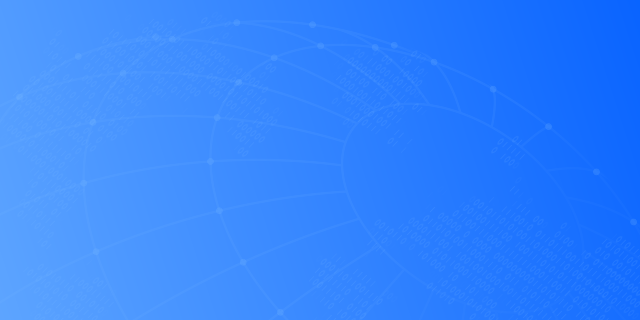
Give the GLSL for this background, as a WebGL 2 fragment shader.

```glsl
#version 300 es
precision highp float;
// A tilted wireframe globe over a blue gradient, with faint land masses of rings and bars.
// Parallels are foreshortened ellipses; meridians come from inverting the sphere's
// projection; the land is a grid of small marks masked by noisy blobs.

uniform vec2 u_resolution;
out vec4 outColor;

// Colours and their strengths
const vec3 LIGHT_BLUE = vec3(0.365, 0.645, 1.0);
const vec3 DEEP_BLUE = vec3(0.035, 0.39, 1.0);
const vec3 GLOW = vec3(0.5, 0.75, 1.0);
const vec2 GRADIENT_DIR = vec2(0.43, 0.14);
const float LINE_ALPHA = 0.09;
const float DOT_ALPHA = 0.18;
const float MARK_ALPHA = 0.12;

// Globe, in canvas heights: pole axis on screen, sine and cosine of its tilt
const vec2 CENTER = vec2(0.845, -0.49);
const vec2 AXIS = vec2(0.582, 0.813);
const vec2 TILT = vec2(0.6415, 0.767);
const float RADIUS = 1.458;
const float FLATTEN = 0.965;
const float RING_START = 0.0085;
const float RING_STEP = 0.2865;
const float SPOKE_STEP = 0.261799;
const float SPOKE_OFFSET = 0.174533;
const float LINE_HALF = 0.0036;
const float DOT_RADIUS = 0.0105;

// Land marks
const vec2 CELL = vec2(0.0165, 0.033);
const vec2 OVAL = vec2(0.0045, 0.0095);
const float STROKE = 0.0015;
const float SLANT = 0.15;
const int LAND_COUNT = 11;
const vec4 LAND[LAND_COUNT] = vec4[](   // centre, radii
    vec4(0.50, 0.79, 0.33, 0.14), vec4(0.20, 0.60, 0.16, 0.18),
    vec4(0.14, 0.36, 0.08, 0.15), vec4(0.20, 0.07, 0.14, 0.10),
    vec4(0.80, 0.63, 0.08, 0.14), vec4(1.18, 0.74, 0.17, 0.13),
    vec4(1.50, 0.24, 0.31, 0.16), vec4(1.07, 0.08, 0.13, 0.11),
    vec4(1.58, 0.53, 0.05, 0.04), vec4(1.25, 0.55, 0.04, 0.04),
    vec4(1.79, 0.11, 0.30, 0.18));

float hash(vec2 p) {
    vec3 q = fract(vec3(p.xyx) * 0.1031);
    q += dot(q, q.yzx + 33.33);
    return fract((q.x + q.y) * q.z);
}

float gradientDot(vec2 cell, vec2 offset) {
    float angle = 6.2832 * hash(cell);
    return dot(vec2(cos(angle), sin(angle)), offset);
}

float gradientNoise(vec2 p) {
    vec2 i = floor(p), f = fract(p);
    vec2 s = f * f * (3.0 - 2.0 * f);
    vec2 e = vec2(0.0, 1.0);
    return mix(mix(gradientDot(i, f), gradientDot(i + e.yx, f - e.yx), s.x),
               mix(gradientDot(i + e, f - e), gradientDot(i + 1.0, f - 1.0), s.x), s.y);
}

float cover(float d, float halfWidth, float px) {
    return 1.0 - smoothstep(halfWidth - 0.5 * px, halfWidth + 0.5 * px, d);
}

float angleToSpoke(float a) {
    return (fract((a - SPOKE_OFFSET) / SPOKE_STEP + 0.5) - 0.5) * SPOKE_STEP;
}

// Parallels and the nodes on them; x = line, y = dot
vec2 rings(vec2 g, float px) {
    vec2 result = vec2(0.0);
    for (int k = 1; k <= 4; k++) {
        float theta = RING_START + RING_STEP * float(k);
        float a = RADIUS * sin(theta);
        float h = RADIUS * cos(theta);
        vec2 q = vec2(g.x, (g.y / FLATTEN - TILT.y * h) / TILT.x);
        vec2 squash = vec2(1.0, TILT.x * FLATTEN);
        float len = max(length(q), 1e-4);
        float d = abs(len - a) / length(q / squash / len);
        float facing = smoothstep(-0.29, -0.16, TILT.x * h - TILT.y * q.y);
        // Outer parallels end where they turn behind the globe
        float turn = 1.1 - 0.5 * float(k);
        if (k > 2) facing *= 1.0 - smoothstep(turn - 0.08, turn + 0.08, q.x);
        result.x = max(result.x, facing * cover(d, LINE_HALF, px));
        float angle = atan(q.y, q.x);
        angle -= angleToSpoke(angle);
        float node = length((q - a * vec2(cos(angle), sin(angle))) * squash);
        if (k > 1) result.y = max(result.y, facing * cover(node, DOT_RADIUS, px));
    }
    return result;
}

// Meridians: screen distance = longitude offset / longitude gradient
float spokes(vec2 g, float px) {
    float m = g.y / FLATTEN;
    float inside = RADIUS * RADIUS - g.x * g.x - m * m;
    float depth = sqrt(max(inside, 1e-4));
    vec2 e = vec2(g.x, TILT.x * m - TILT.y * depth);
    vec2 slope = vec2(TILT.y * g.x, TILT.x * depth + TILT.y * m) / depth;
    vec2 grad = vec2(e.x * slope.x - e.y, e.x * slope.y / FLATTEN) / max(dot(e, e), 1e-4);
    float d = abs(angleToSpoke(atan(e.y, e.x))) / max(length(grad), 1e-4);
    float cap = RADIUS * sin(RING_START + RING_STEP);
    return cover(d, LINE_HALF, px) * smoothstep(cap - px, cap + px, length(e))
         * smoothstep(0.0, 0.02, inside);
}

// Slanted rows of ovals and bars, kept where a cell lies on land
float landMarks(vec2 g, vec2 along, float px) {
    vec2 id = floor(g / CELL);
    vec2 mid = (id + 0.5) * CELL;
    vec2 local = g - mid;
    local.x -= SLANT * local.y;
    vec2 place = CENTER + mid.x * along + mid.y * AXIS;
    float land = -1.0;
    for (int i = 0; i < LAND_COUNT; i++)
        land = max(land, 1.0 - length((place - LAND[i].xy) / LAND[i].zw));
    land += 0.9 * gradientNoise(place * 9.0) + 0.35 * gradientNoise(place * 23.0);
    float oval = abs(length(local / OVAL) - 1.0) * OVAL.x;
    float bar = length(vec2(local.x, max(abs(local.y) - OVAL.y, 0.0)));
    float d = hash(id + 71.0) < 0.5 ? oval : bar;
    return cover(d, STROKE, px) * smoothstep(0.02, 0.2, land) * step(0.08, hash(id + 19.0));
}

void main() {
    vec2 p = gl_FragCoord.xy / u_resolution * vec2(2.0, 1.0);
    float px = 1.0 / u_resolution.y;
    vec2 along = vec2(AXIS.y, -AXIS.x);
    vec2 g = vec2(dot(p - CENTER, along), dot(p - CENTER, AXIS));

    vec3 color = mix(LIGHT_BLUE, DEEP_BLUE, dot(p, GRADIENT_DIR));
    vec2 ring = rings(g, px);
    // Lines thin out toward the lower right
    float lineFade = 1.0 - 0.6 * smoothstep(0.5, 1.0, p.x - p.y - 0.4);
    color = mix(color, GLOW, MARK_ALPHA * landMarks(g, along, px));
    color = mix(color, GLOW, LINE_ALPHA * lineFade * max(ring.x, spokes(g, px)));
    color = mix(color, GLOW, DOT_ALPHA * ring.y);
    outColor = vec4(color, 1.0);
}
```
